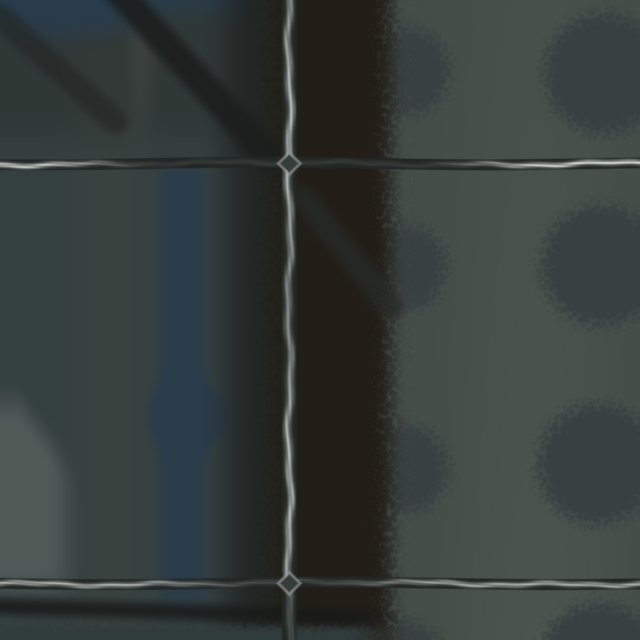
Give the GLSL for this texture, as a WebGL 1 fragment shader.

```glsl
precision highp float;
uniform vec2 u_resolution;

const float WIRE_PERIOD = 0.656;
const vec2 WIRE_ORIGIN = vec2(0.452, 0.0885);
const float UPRIGHT_HALF = 0.0115;
const float CROSS_HALF = 0.0085;
const float DOT_PERIOD = 0.307;
const vec2 DOT_ORIGIN = vec2(0.94, 0.275);
const float DOT_RADIUS = 0.093;
const float GRAIN_SCALE = 120.0;
const float GRAIN_SPREAD = 0.026;

const vec3 TEAL = vec3(0.205, 0.25, 0.25);
const vec3 SHADOW = vec3(0.125, 0.138, 0.13);
const vec3 BROWN = vec3(0.135, 0.117, 0.09);
const vec3 SAGE = vec3(0.265, 0.298, 0.28);
const vec3 SLATE = vec3(0.225, 0.25, 0.255);
const vec3 BLUE = vec3(0.16, 0.235, 0.295);
const vec3 PALE = vec3(0.34, 0.37, 0.36);
const vec3 WIRE_DARK = vec3(0.13, 0.15, 0.145);
const vec3 WIRE_LIGHT = vec3(0.80, 0.83, 0.81);

vec2 hash2(vec2 p) {
  return fract(sin(vec2(dot(p, vec2(127.1, 311.7)), dot(p, vec2(269.5, 183.3)))) * 43758.5);
}

// Distance to the nearest scattered point
float cellNoise(vec2 p) {
  vec2 cell = floor(p);
  float nearest = 2.0;
  for (int j = -1; j <= 1; j++) {
    for (int i = -1; i <= 1; i++) {
      vec2 c = cell + vec2(float(i), float(j));
      nearest = min(nearest, length(c + hash2(c) - p));
    }
  }
  return nearest;
}

float segment(vec2 p, vec2 a, vec2 b) {
  vec2 ab = b - a;
  return length(p - a - ab * clamp(dot(p - a, ab) / dot(ab, ab), 0.0, 1.0));
}

// Soft-edged interval
float band(float v, float lo, float hi, float blur) {
  return smoothstep(lo - blur, lo + blur, v) * (1.0 - smoothstep(hi - blur, hi + blur, v));
}

vec3 leftPane(vec2 p) {
  vec3 col = mix(TEAL, SAGE * 0.88, band(p.x, 0.11, 0.23, 0.04) * 0.6);
  col = mix(col, SHADOW * 1.35, smoothstep(0.73, 0.84, p.y) * 0.5);
  col = mix(col, PALE * 0.75, band(p.x, 0.205, 0.235, 0.02) * smoothstep(0.72, 0.9, p.y) * 0.6);
  float widen = 0.035 * band(p.y, 0.31, 0.39, 0.035);
  col = mix(col, BLUE, band(p.x, 0.25 - widen * 0.5, 0.32 + widen, 0.014) * band(p.y, 0.06, 0.74, 0.03) * 0.9);
  col = mix(col, BLUE, smoothstep(0.93, 1.0, p.y + 0.02 * sin(p.x * 15.0)));
  float slope = 0.37 - 1.3 * max(p.x - 0.03, 0.0);
  col = mix(col, PALE, (1.0 - smoothstep(0.07, 0.135, p.x)) * band(p.y, 0.08, slope, 0.04) * 0.85);
  col = mix(col, SHADOW, (1.0 - smoothstep(0.008, 0.03, segment(p, vec2(0.0, 0.975), vec2(0.18, 0.81)))) * 0.55);
  return mix(col, SHADOW, smoothstep(0.31, 0.40, p.x) * 0.9);
}

vec3 rightPane(vec2 p, float jitter) {
  vec3 col = SAGE + 0.03 * band(p.x, 0.72, 0.96, 0.12) * (1.0 - 0.5 * p.y);
  vec2 q = p - DOT_ORIGIN;
  vec2 id = floor(q / DOT_PERIOD + 0.5);
  vec2 offset = q - id * DOT_PERIOD + (hash2(id + 7.0) - 0.5) * 0.016;
  float radius = DOT_RADIUS - 0.025 * step(id.x, -0.5);
  return mix(col, SLATE, 1.0 - smoothstep(-0.018, 0.018, length(offset) - radius + jitter));
}

// Twisted metal: rgb is colour, a is coverage
vec4 wire(float d, float along, float halfWidth, float gloss, float seed) {
  float across = d / halfWidth;
  float twist = 0.22 * sin(along * 31.0 + seed) + 0.12 * sin(along * 83.0 + seed * 2.0);
  float core = exp(-pow((across - twist) / 0.55, 2.0) * 1.3);
  float streak = 0.85 + 0.15 * sin(across * 9.0 + along * 47.0 + 2.0 * sin(along * 19.0 + seed));
  float edge = max(0.18, 0.7 / (halfWidth * u_resolution.y));
  vec3 col = mix(WIRE_DARK, WIRE_LIGHT, core * streak * gloss);
  return vec4(col, 1.0 - smoothstep(1.0 - edge, 1.0 + edge, abs(across)));
}

void main() {
  vec2 p = gl_FragCoord.xy / u_resolution;
  float grain = cellNoise(p * GRAIN_SCALE);
  float jitter = (grain - 0.45) * GRAIN_SPREAD;

  // Blurred scene behind the mesh
  vec3 col = mix(leftPane(p), BROWN, smoothstep(0.395, 0.455, p.x + jitter));
  col = mix(col, rightPane(p, jitter), smoothstep(0.585, 0.635, p.x + jitter));
  float bar = segment(p, vec2(0.17, 1.03), vec2(0.42, 0.755));
  col = mix(col, SHADOW * 0.85, (1.0 - smoothstep(0.01, 0.034, bar)) * 0.9);
  float farBar = segment(p, vec2(0.475, 0.69), vec2(0.61, 0.52));
  col = mix(col, SHADOW * 1.2, (1.0 - smoothstep(0.008, 0.03, farBar)) * 0.7);
  float sill = 1.0 - smoothstep(0.54, 0.64, p.x + jitter);
  col = mix(col, TEAL * 0.92, sill * (1.0 - smoothstep(0.01, 0.035, p.y + jitter * 0.5)));
  col = mix(col, SHADOW * 0.75, sill * band(p.y + 0.03 * p.x, 0.04, 0.065, 0.012) * 0.85);
  col += 0.04 * (1.0 - smoothstep(0.08, 0.3, grain)) * band(p.x, 0.59, 0.64, 0.025);

  // Wire mesh
  vec2 q = p - WIRE_ORIGIN;
  vec2 id = floor(q / WIRE_PERIOD + 0.5);
  vec2 d = q - id * WIRE_PERIOD;
  float reach = abs(q.x);
  float crossGloss = mix(0.2 + 0.6 * smoothstep(0.04, 0.28, reach), 0.12 + 0.9 * smoothstep(0.2, 0.42, reach), step(0.5, id.y));
  float uprightGloss = 0.72 + 0.14 * sin(p.y * 11.0 - 1.0) - 0.35 * (1.0 - smoothstep(0.06, 0.1, p.y));
  vec4 level = wire(d.y + 0.002 * sin(p.x * 9.0 + id.y), p.x, CROSS_HALF, crossGloss, id.y * 3.7);
  vec4 upright = wire(d.x, p.y, UPRIGHT_HALF, uprightGloss, id.x * 5.1 + 1.0);
  col = mix(col, level.rgb, level.a);
  col = mix(col, upright.rgb, upright.a);

  // Welded diamond at each crossing
  float weld = abs(d.x) + abs(d.y);
  col = mix(col, WIRE_DARK * 1.6, 1.0 - smoothstep(0.012, 0.018, weld));
  col = mix(col, WIRE_LIGHT * 0.72, band(weld, 0.014, 0.02, 0.003) * 0.7);
  gl_FragColor = vec4(col, 1.0);
}
```
